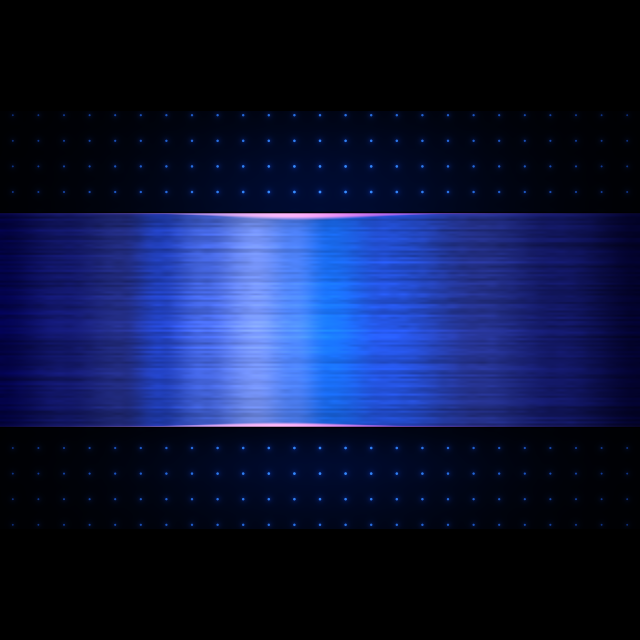
Write a Shadertoy shader that draws this background.

```glsl
// Brushed blue metal band with glowing edges over a dark field of lit dots.

const float BAND_BOTTOM = 1.0 / 3.0;
const float BAND_TOP = 2.0 / 3.0;
const float DOT_COUNT = 25.0;        // dots along each side
const float DOT_RADIUS = 0.0021;
const float BRUSH_ROWS = 300.0;      // finest grooves over the canvas height
const float BRUSH_STRENGTH = 0.42;

const vec3 NIGHT = vec3(0.0, 0.004, 0.022);
const vec3 HAZE = vec3(0.0, 0.055, 0.235);
const vec3 DOT_BLUE = vec3(0.07, 0.32, 1.0);
const vec3 DOT_CORE = vec3(0.22, 0.56, 1.0);
const vec3 RIM_VIOLET = vec3(0.42, 0.30, 1.0);
const vec3 RIM_PALE = vec3(1.0, 0.73, 0.98);
const vec3 RIM_PINK = vec3(0.95, 0.46, 0.95);

// Metal colour stops: rgb and horizontal position
const int STOPS = 12;
const vec4 METAL[STOPS] = vec4[STOPS](
    vec4(0.01, 0.01, 0.27, 0.00), vec4(0.07, 0.09, 0.41, 0.10),
    vec4(0.13, 0.17, 0.50, 0.19), vec4(0.13, 0.25, 0.74, 0.25),
    vec4(0.27, 0.40, 0.88, 0.32), vec4(0.47, 0.59, 0.99, 0.40),
    vec4(0.31, 0.51, 0.98, 0.46), vec4(0.10, 0.42, 0.95, 0.515),
    vec4(0.14, 0.32, 0.86, 0.60), vec4(0.14, 0.19, 0.54, 0.75),
    vec4(0.07, 0.09, 0.38, 0.87), vec4(0.01, 0.01, 0.17, 1.00));

float hash(vec2 p) {
    return fract(sin(dot(p, vec2(127.1, 311.7))) * 43758.5453);
}

float noise(vec2 p) {
    vec2 cell = floor(p), f = fract(p);
    f = f * f * (3.0 - 2.0 * f);
    float low = mix(hash(cell), hash(cell + vec2(1, 0)), f.x);
    float high = mix(hash(cell + vec2(0, 1)), hash(cell + vec2(1, 1)), f.x);
    return mix(low, high, f.y);
}

float bell(float x, float center, float width) {
    float t = (x - center) / width;
    return exp(-t * t);
}

vec3 metalGradient(float x) {
    vec3 color = METAL[0].rgb;
    for (int i = 1; i < STOPS; i++)
        color = mix(color, METAL[i].rgb, smoothstep(METAL[i - 1].w, METAL[i].w, x));
    return color;
}

// Horizontal grooves: long streaks at three scales plus short scratches
float brushing(vec2 uv) {
    float fine = noise(uv * vec2(3.0, BRUSH_ROWS));
    float medium = noise(uv * vec2(2.0, BRUSH_ROWS * 0.45) + 17.0);
    float broad = noise(uv * vec2(1.0, BRUSH_ROWS * 0.13) + 41.0);
    float scratch = noise(uv * vec2(65.0, BRUSH_ROWS) + 73.0);
    return 0.45 * fine + 0.27 * medium + 0.12 * broad + 0.16 * scratch - 0.5;
}

vec3 backdrop(vec2 uv, float pixel) {
    // Haze around the band, shaded just beneath it
    float above = step(0.5, uv.y);
    float gap = max(uv.y - BAND_TOP, BAND_BOTTOM - uv.y);
    float shade = mix(smoothstep(-0.02, 0.07, gap), 1.0, above);
    float reach = mix(0.15, 0.13, above);
    float haze = bell(uv.x, 0.5, 0.27) * bell(gap, 0.025, reach);
    vec3 color = NIGHT * bell(length(uv - 0.5), 0.0, 0.6)
               + HAZE * haze * mix(0.25, 1.0, shade) * 0.75;

    // Dot grid, dimming and shrinking away from the middle
    vec2 cell = (floor(uv * DOT_COUNT) + 0.5) / DOT_COUNT;
    float cellGap = abs(cell.y - 0.5) - (BAND_TOP - 0.5);
    float light = bell(cell.x, 0.5, 0.42) * bell(cellGap, 0.02, 0.26);
    light = 0.12 + 0.88 * light * mix(0.8, 1.0, shade);
    float d = length(uv - cell);
    float radius = DOT_RADIUS * mix(0.5, 1.0, light);
    float dotMask = 1.0 - smoothstep(radius - pixel * 0.6, radius + pixel * 0.6, d);
    color += DOT_BLUE * light * 0.38 * exp(-d / 0.0034);
    return mix(color, mix(DOT_BLUE, DOT_CORE, light), dotMask * (0.15 + 0.85 * light));
}

vec3 addRim(vec3 color, float x, float inset, float center, float thickness) {
    // Thin violet line under a lens-shaped pink flare
    float line = exp(-inset / 0.0018) * bell(x, 0.48, 0.34);
    color = mix(color, RIM_VIOLET, 0.75 * line);
    float lens = bell(x, center, 0.145);
    float depth = thickness * lens + 0.0004;
    float flare = (1.0 - smoothstep(depth * 0.45, depth * 1.35, inset)) * sqrt(lens);
    return mix(color, mix(RIM_PALE, RIM_PINK, smoothstep(0.42, 0.62, x)), flare);
}

vec3 metalBand(vec2 uv) {
    float fromMiddle = abs(uv.y - 0.5) / (BAND_TOP - 0.5);
    vec3 color = metalGradient(uv.x);
    color *= 1.04 - 0.16 * fromMiddle * fromMiddle;
    color += vec3(0.0, 0.05, 0.06) * bell(uv.x, 0.5, 0.06) * bell(uv.y, 0.5, 0.08);
    float contrast = BRUSH_STRENGTH * mix(1.9, 1.0, bell(uv.x, 0.45, 0.2));
    color *= 1.0 + contrast * brushing(uv);
    color = addRim(color, uv.x, BAND_TOP - uv.y, 0.47, 0.0085);
    return addRim(color, uv.x, uv.y - BAND_BOTTOM, 0.44, 0.0055);
}

void mainImage(out vec4 fragColor, in vec2 fragCoord) {
    vec2 uv = fragCoord / iResolution.xy;
    float pixel = 1.0 / iResolution.y;
    float outside = max(BAND_BOTTOM - uv.y, uv.y - BAND_TOP);

    // Dark seam hugging the band, then the band itself
    vec3 color = backdrop(uv, pixel) * smoothstep(0.0, 0.004, outside);
    float bandMask = 1.0 - smoothstep(-0.5 * pixel, 0.5 * pixel, outside);
    color = mix(color, metalBand(uv), bandMask);
    fragColor = vec4(clamp(color, 0.0, 1.0), 1.0);
}
```
